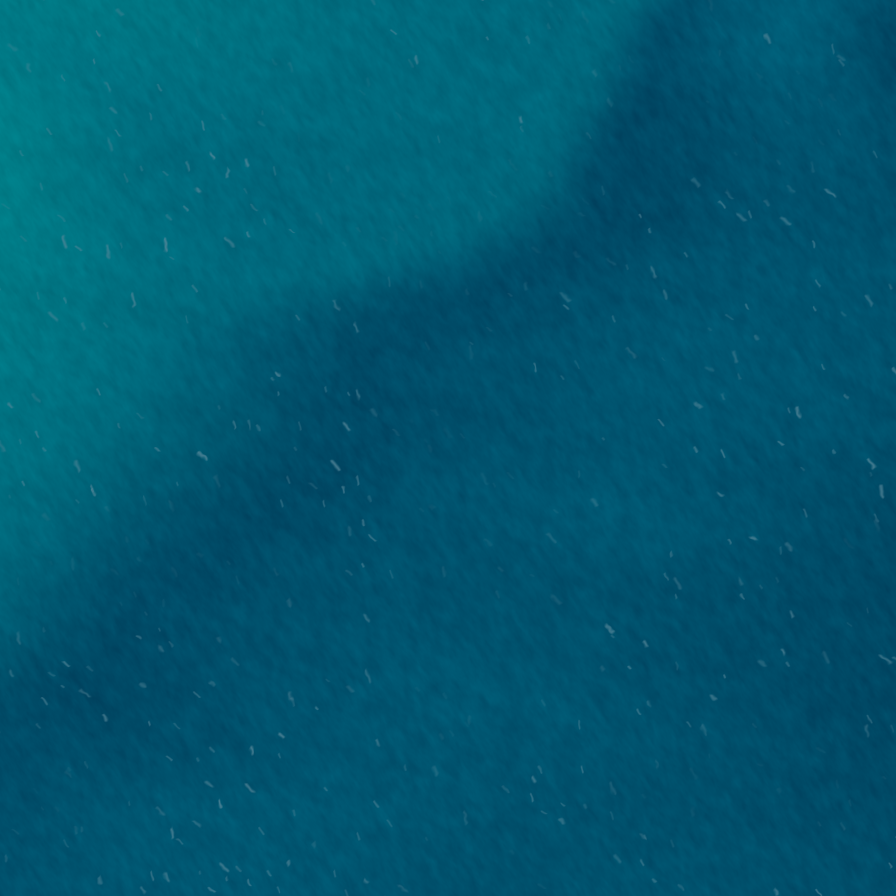
This texture is drawn by a Shadertoy shader. Its source:

```glsl
// Aerial view of a turquoise sea crossed by a soft diagonal cloud shadow.
// A curved shadow edge and broad glows set the colour; stretched value noise
// makes the ripples, and hashed grid cells scatter small pale whitecaps.

const vec3 DEEP = vec3(0.0, 0.303, 0.412);
const vec3 SHALLOW = vec3(0.0, 0.398, 0.480);
const vec3 TURQUOISE = vec3(0.0, 0.500, 0.535);
const vec3 FOAM = vec3(0.34, 0.53, 0.60);
const vec2 WIND = vec2(0.53, -0.848);

float hash(vec2 p) {
    vec3 q = fract(vec3(p.xyx) * 0.1031);
    q += dot(q, q.yzx + 33.33);
    return fract((q.x + q.y) * q.z);
}

float valueNoise(vec2 p) {
    vec2 cell = floor(p), f = fract(p);
    f = f * f * (3.0 - 2.0 * f);
    float low = mix(hash(cell), hash(cell + vec2(1, 0)), f.x);
    float high = mix(hash(cell + vec2(0, 1)), hash(cell + vec2(1, 1)), f.x);
    return mix(low, high, f.y);
}

float fbm(vec2 p) {
    float sum = 0.0, amp = 0.5;
    for (int i = 0; i < 4; i++) {
        sum += amp * (valueNoise(p) - 0.5);
        p = mat2(0.8, 0.6, -0.6, 0.8) * p * 2.03 + 17.0;
        amp *= 0.5;
    }
    return sum;
}

float bell(float x) { return exp(-x * x); }

// Elliptical glow around a centre
float glow(vec2 p, vec2 centre, vec2 radius) {
    vec2 q = (p - centre) / radius;
    return exp(-dot(q, q));
}

// Horizontal position of the shadow edge at height y
float shadowEdge(float y) {
    return 0.08 + 1.05 * (y - 0.335)
         - 0.055 * bell((y - 0.60) / 0.06)
         + 0.075 * bell((y - 0.745) / 0.09)
         - 0.05 * smoothstep(0.87, 1.0, y);
}

// Coordinates along (x) and across (y) the wind
vec2 windSpace(vec2 p) {
    return vec2(dot(p, WIND), dot(p, vec2(-WIND.y, WIND.x)));
}

// Sparse soft dashes, one candidate in each grid cell
float whitecaps(vec2 p, float density, float chance, float seed) {
    vec2 g = windSpace(p) * density + seed;
    g += 0.09 * vec2(valueNoise(p * 210.0), valueNoise(p * 210.0 + 41.0));
    vec2 id = floor(g);
    vec2 centre = 0.35 + 0.3 * vec2(hash(id + 3.1), hash(id + 8.7));
    vec2 q = fract(g) - centre;
    q.y += (hash(id + 30.2) - 0.5) * 0.9 * q.x;
    float halfLength = mix(0.04, 0.19, hash(id + 5.3));
    q.x -= clamp(q.x, -halfLength, halfLength);
    float dash = 1.0 - smoothstep(0.0, 0.11, length(q));
    float present = step(hash(id + 12.9), chance);
    return dash * present * mix(0.35, 1.0, hash(id + 21.4));
}

vec3 waterColour(vec2 p) {
    vec2 bent = p + 0.05 * vec2(fbm(p * 6.0), fbm(p * 6.0 + 31.0));
    float d = bent.x - shadowEdge(bent.y);
    float upper = smoothstep(0.62, 0.80, p.y);
    float softness = mix(0.19, 0.045, upper);
    float lit = 1.0 - smoothstep(-softness, softness, d + 0.035 * (1.0 - upper));

    // Open water beyond the shadow, with broad lighter and darker patches
    float tone = 0.010 * smoothstep(0.08, 0.3, d);
    tone -= 0.018 * bell((d - 0.07) / 0.13);
    tone += 0.075 * glow(bent, vec2(0.88, 1.0), vec2(0.10, 0.13));
    tone -= 0.050 * glow(bent, vec2(1.01, 0.96), vec2(0.075, 0.10));
    tone += 0.024 * glow(bent, vec2(0.80, 0.60), vec2(0.17, 0.10));
    tone += 0.022 * glow(bent, vec2(0.70, 0.43), vec2(0.17, 0.08));
    tone += 0.022 * glow(bent, vec2(0.52, 0.21), vec2(0.20, 0.10));
    tone += 0.032 * glow(bent, vec2(0.25, 0.07), vec2(0.20, 0.10));
    tone -= 0.030 * glow(bent, vec2(1.0, 0.25), vec2(0.20, 0.22));
    tone -= 0.014 * glow(bent, vec2(0.20, 0.20), vec2(0.12, 0.08));
    vec3 shade = DEEP + tone * vec3(0.0, 1.0, 0.9);

    // Sunlit shallows brighten toward the upper left
    float shallow = glow(bent, vec2(-0.08, 0.80), vec2(0.22, 0.33));
    shallow = max(shallow, 0.85 * glow(bent, vec2(0.0, 1.05), vec2(0.36, 0.17)));
    return mix(shade, mix(SHALLOW, TURQUOISE, shallow), lit);
}

void mainImage(out vec4 fragColor, in vec2 fragCoord) {
    vec2 p = fragCoord / iResolution.xy;
    vec3 colour = waterColour(p);

    // Fine ripples stretched along the wind, and faint horizontal swell
    vec2 w = windSpace(p);
    float ripple = fbm(w * vec2(48.0, 110.0)) + 0.8 * fbm(w * vec2(85.0, 190.0) + 9.0);
    float swell = fbm(p * vec2(4.0, 17.0) + 5.0);
    colour += (0.062 * ripple + 0.026 * swell) * vec3(0.0, 1.0, 0.95);

    // Foam gathers in loose clusters
    float cluster = smoothstep(0.3, 0.7, valueNoise(p * 8.0 + 2.0));
    float foam = whitecaps(p, 32.0, 0.17, 4.0) + 0.8 * whitecaps(p, 47.0, 0.13, 71.0);
    colour = mix(colour, FOAM, 0.75 * min(foam, 1.0) * mix(0.2, 1.0, cluster));

    fragColor = vec4(clamp(colour, 0.0, 1.0), 1.0);
}
```
